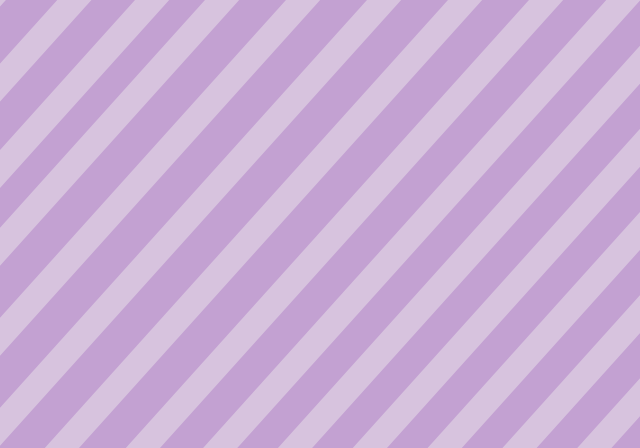
Reproduce this pattern procedurally as a WebGL 2 fragment shader.

```glsl
#version 300 es
precision highp float;
// Pale lilac diagonal stripes of equal width, unevenly spaced, on a mauve ground.

uniform vec2 u_resolution;
out vec4 fragColor;

// Left edge of a stripe along the top of the canvas, in canvas widths.
float stripeStart(float k) {
    // wide spacing first, tightening past the middle
    float right = 0.12656 * min(k, 4.4) + 0.11693 * max(k - 4.4, 0.0);
    // spacing opens up toward the upper left corner
    float left = 0.10326 * k - 0.00608 * k * k;
    return 0.3203 + (k < 0.0 ? left : right);
}

void main() {
    vec2 p = gl_FragCoord.xy / u_resolution.x;
    float top = u_resolution.y / u_resolution.x;

    // Slide each point along the slant up to the top edge.
    float across = p.x + 0.9 * (top - p.y);
    float soft = 0.6 * length(vec2(1.0, 0.9)) / u_resolution.x;

    // Stripes
    float cover = 0.0;
    for (int i = -3; i <= 10; i++) {
        float halfWidth = 0.0267;
        float d = abs(across - stripeStart(float(i)) - halfWidth) - halfWidth;
        cover = max(cover, 1.0 - smoothstep(-soft, soft, d));
    }

    vec3 mauve = vec3(0.764, 0.632, 0.824);
    vec3 lilac = vec3(0.843, 0.763, 0.871);
    fragColor = vec4(mix(mauve, lilac, cover), 1.0);
}
```
